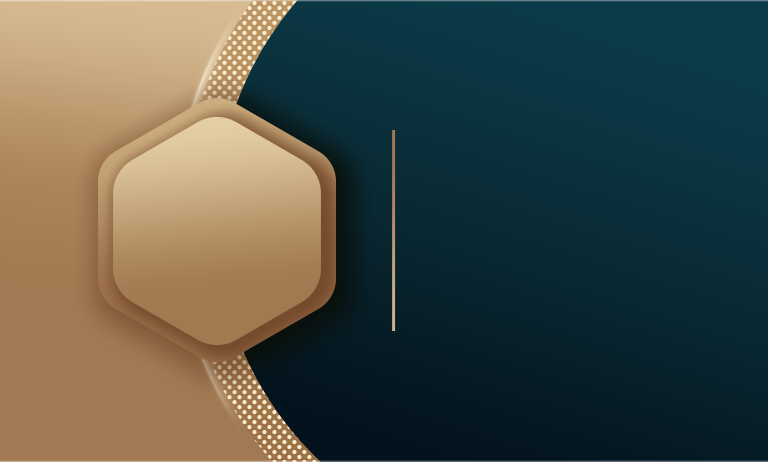
This background is drawn by a WebGL 1 fragment shader. Its source:

```glsl
precision highp float;
uniform vec2 u_resolution;

// Antialiased coverage of a signed distance
float cover(float d) {
  return clamp(0.5 - d * u_resolution.y, 0.0, 1.0);
}

// Pointy-topped hexagon with rounded corners
float hexagon(vec2 p, float apothem, float corner) {
  float r = apothem - corner;
  vec3 k = vec3(-0.866025, 0.5, 0.57735);
  p = abs(p.yx);
  p -= 2.0 * min(dot(k.xy, p), 0.0) * k.xy;
  p -= vec2(clamp(p.x, -k.z * r, k.z * r), r);
  return length(p) * sign(p.y) - corner;
}

// Staggered grid of round dots
float dots(vec2 p) {
  vec2 cell = fract(vec2(p.x + p.y, p.x - p.y) / 0.0216) - 0.5;
  return cover(length(cell) * 0.0153 - 0.0045);
}

void main() {
  vec2 p = gl_FragCoord.xy / u_resolution.y;
  float width = u_resolution.x / u_resolution.y;

  // Gold backdrop
  vec3 bronze = vec3(0.635, 0.475, 0.32);
  vec3 sand = vec3(0.84, 0.735, 0.575);
  float rise = p.y + 0.12 * p.x;
  vec3 color = mix(bronze, vec3(0.685, 0.525, 0.36), smoothstep(0.35, 0.72, rise));
  color = mix(color, sand, smoothstep(0.58, 1.06, rise));

  // Dotted band around the dark disc
  vec2 arcCenter = vec2(1.191, 0.526);
  float arc = length(p - arcCenter);
  float reach = abs(p.y - arcCenter.y);
  vec3 band = mix(vec3(0.61, 0.44, 0.27), vec3(0.74, 0.59, 0.4), p.y);
  band = mix(band, vec3(0.98, 0.93, 0.81), dots(p));
  color = mix(color, band, cover(arc - 0.799));

  // Shining rim, fading toward the ends
  float rim = arc - 0.811;
  float shine = exp(-abs(rim) / (rim > 0.0 ? 0.003 : 0.011));
  shine *= 1.0 - smoothstep(0.27, 0.47, reach);
  color = mix(color, vec3(1.0, 0.96, 0.87), 0.85 * shine);

  // Dark teal field
  float light = clamp(0.82 * p.y + 0.26 * (p.x - 0.7), 0.0, 1.0);
  vec3 teal = mix(vec3(0.012, 0.07, 0.11), vec3(0.035, 0.155, 0.195), smoothstep(0.0, 0.55, light));
  teal = mix(teal, vec3(0.045, 0.23, 0.285), smoothstep(0.35, 1.0, light));
  float field = cover(arc - 0.7234);
  color = mix(color, teal, field);

  // Shadow under the badge
  vec2 q = p - vec2(0.4697, 0.502);
  float outer = hexagon(q, 0.2576, 0.076);
  float shadow = 1.0 - smoothstep(-0.03, 0.075, hexagon(q - vec2(0.016, -0.014), 0.2576, 0.076));
  vec3 shade = mix(vec3(0.36, 0.2, 0.1), vec3(0.035, 0.06, 0.04), field);
  color = mix(color, shade, shadow * mix(0.5, 0.95, field));

  // Outer plate, darkened by the raised inner plate
  vec3 plate = mix(vec3(0.6, 0.43, 0.28), vec3(0.8, 0.68, 0.5), smoothstep(-0.12, 0.3, q.y - 0.22 * q.x));
  float inset = 1.0 - smoothstep(-0.012, 0.045, hexagon(q - vec2(0.017, -0.013), 0.225, 0.084));
  plate = mix(plate, vec3(0.42, 0.25, 0.14), 0.75 * inset);
  color = mix(color, plate, cover(outer));

  // Inner plate
  float sheen = smoothstep(-0.16, 0.27, q.y - 0.1 * q.x);
  vec3 face = mix(vec3(0.635, 0.475, 0.315), vec3(0.9, 0.815, 0.645), sheen);
  color = mix(color, face, cover(hexagon(q + vec2(0.0, 0.002), 0.225, 0.084)));

  // Upright divider
  vec2 bar = abs(p - vec2(0.5125 * width, 0.501)) - vec2(0.0032, 0.2175);
  vec3 barColor = mix(vec3(0.83, 0.7, 0.53), vec3(0.65, 0.47, 0.32), smoothstep(0.28, 0.68, p.y));
  color = mix(color, barColor, cover(max(bar.x, bar.y)));

  // Pale hairlines along the top and bottom
  float border = 1.0 - smoothstep(0.002, 0.004, min(p.y, 1.0 - p.y));
  color = mix(color, vec3(1.0), 0.36 * border);

  gl_FragColor = vec4(color, 1.0);
}
```
